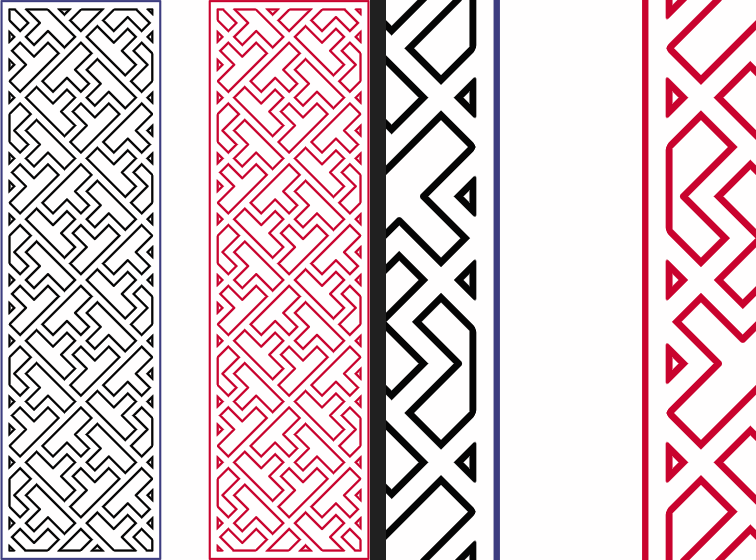
Left: the whole. Right: its middle third, enlarged.
Give the GLSL for this pattern, as a Shadertoy shader.

```glsl
// Two tall lattice screens side by side, one black in a violet frame, one red.
// A diagonal square grid holds a four-armed hooked key in every square; the
// cells left between the bars are outlined by an offset of the bar distance.

#define PITCH 0.1535                    // side of one diagonal square
#define HOOK 0.917                      // arm step, in quarters of the pitch
#define BAR 0.0074                      // half width of the lattice bars
#define LINE 0.00205                    // half width of the cell outlines
#define FRAME_LINE 0.0019               // half width of the outer frames
#define PANEL_X 0.1859                  // panel centre from canvas centre
#define FRAME_HALF vec2(0.1417, 0.4980)
#define FIELD_HALF vec2(0.1275, 0.4831)
#define PAPER vec3(1.0, 0.995, 0.995)
#define BLACK vec3(0.02)
#define VIOLET vec3(0.24, 0.24, 0.50)
#define RED vec3(0.79, 0.01, 0.18)

// Signed distance to a box, round outside its corners.
float boxDist(vec2 p, vec2 centre, vec2 halfSize) {
    vec2 q = abs(p - centre) - halfSize;
    return length(max(q, 0.0)) + min(max(q.x, q.y), 0.0);
}

// Signed distance to a bar along one axis, given its end points.
float barDist(vec2 p, vec2 from, vec2 to, float halfWidth) {
    return boxDist(p, 0.5 * (from + to), 0.5 * abs(to - from) + halfWidth);
}

// Signed distance to the bars; each square is four quarter steps wide.
float latticeDist(vec2 p) {
    float quarter = PITCH / 4.0;
    float bar = BAR / quarter;
    vec2 diagonal = vec2(p.x + p.y, p.y - p.x) * inversesqrt(2.0);
    vec2 c = fract(diagonal / PITCH) * 4.0 - 2.0;
    float d = 2.0 - max(abs(c.x), abs(c.y)) - bar;
    vec2 elbow = vec2(HOOK, 0.0);
    vec2 knee = vec2(HOOK);
    for (int arm = 0; arm < 4; arm++) {
        d = min(d, barDist(c, vec2(0.0), elbow, bar));
        d = min(d, barDist(c, elbow, knee, bar));
        d = min(d, barDist(c, knee, vec2(2.0, HOOK), bar));
        c = vec2(c.y, -c.x);
    }
    return d * quarter;
}

// Intersection of two insides, with blunted outer corners.
float clipTo(float a, float b) {
    return max(min(a, b), 0.0) - length(min(vec2(a, b), 0.0));
}

// Antialiased stroke around the zero level of a distance.
float stroke(float d, float halfWidth) {
    return clamp((halfWidth - abs(d)) * iResolution.y + 0.5, 0.0, 1.0);
}

void mainImage(out vec4 fragColor, in vec2 fragCoord) {
    vec2 p = (fragCoord - 0.5 * iResolution.xy) / iResolution.y;
    bool isLeft = p.x < 0.0;
    p.x += isLeft ? PANEL_X : -PANEL_X;

    // Cells are the space between bars, clipped to the inner field.
    float field = -boxDist(p, vec2(0.0), FIELD_HALF);
    float cell = clipTo(latticeDist(p), field);
    float frame = boxDist(p, vec2(0.0), FRAME_HALF);

    vec3 color = mix(PAPER, isLeft ? BLACK : RED, stroke(cell, LINE));
    color = mix(color, isLeft ? VIOLET : RED, stroke(frame, FRAME_LINE));
    fragColor = vec4(color, 1.0);
}
```
